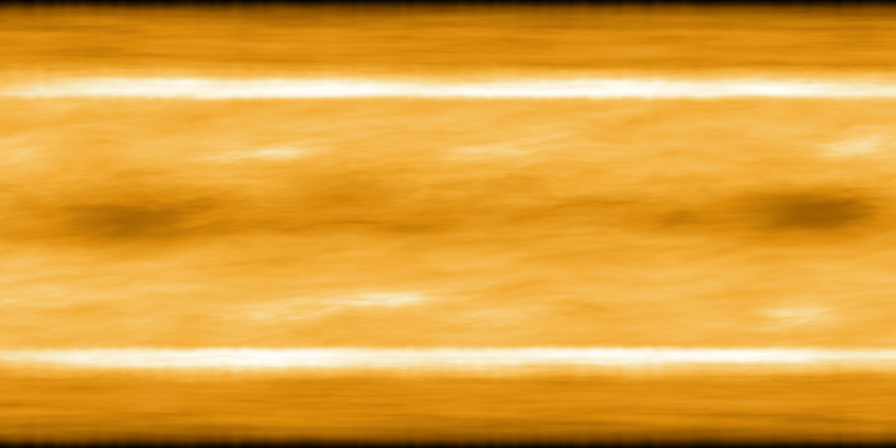
Reproduce this texture procedurally as a WebGL 2 fragment shader.

```glsl
#version 300 es
precision highp float;
// Golden cloud map: dark poles, two white collars and a smoky equatorial belt.
uniform vec2 u_resolution;
out vec4 fragColor;

// Random unit gradient for a lattice cell
vec2 gradient(vec2 cell) {
    vec3 h = fract(cell.xyx * vec3(0.1031, 0.103, 0.0973));
    h += dot(h, h.yzx + 33.33);
    float angle = 6.28318 * fract((h.x + h.y) * h.z);
    return vec2(cos(angle), sin(angle));
}

float gradientNoise(vec2 p) {
    vec2 i = floor(p), f = fract(p);
    vec2 s = f * f * f * (f * (f * 6.0 - 15.0) + 10.0);
    vec2 e = vec2(1.0, 0.0);
    float low = mix(dot(gradient(i), f), dot(gradient(i + e.xy), f - e.xy), s.x);
    float high = mix(dot(gradient(i + e.yx), f - e.yx),
                     dot(gradient(i + e.xx), f - e.xx), s.x);
    return mix(low, high, s.y);
}

float fbm(vec2 p, int octaves) {
    float sum = 0.0, amplitude = 1.0;
    for (int i = 0; i < octaves; i++) {
        sum += amplitude * gradientNoise(p);
        p = mat2(1.98, 0.18, -0.18, 1.98) * p + 17.3;
        amplitude *= 0.55;
    }
    return sum;
}

// Soft ellipse whose long axis rises by slope
float blob(vec2 p, vec2 centre, vec2 radius, float slope) {
    vec2 q = p - centre;
    q.y -= slope * q.x;
    q /= radius;
    return exp(-dot(q, q));
}

// Ridge fading outward, with a firmer inner edge
float collar(float d, float outer, float peak, float inner) {
    return smoothstep(outer, peak, d) * (1.0 - smoothstep(peak, inner, d));
}

// Tone 0 to 7 runs from black through gold to white
vec3 goldRamp(float tone) {
    const vec3 ramp[8] = vec3[8](
        vec3(0.03, 0.015, 0.0), vec3(0.24, 0.13, 0.0),
        vec3(0.58, 0.34, 0.0), vec3(0.85, 0.54, 0.04),
        vec3(0.95, 0.68, 0.22), vec3(0.97, 0.78, 0.43),
        vec3(0.97, 0.91, 0.75), vec3(1.0, 0.99, 0.96));
    float t = clamp(tone, 0.0, 6.999);
    int i = int(t);
    return mix(ramp[i], ramp[i + 1], t - float(i));
}

// Smoky patches in the belt
float smoke(vec2 p) {
    return 1.05 * blob(p, vec2(0.12, 0.485), vec2(0.085, 0.065), 0.1)
         + 0.45 * blob(p, vec2(0.21, 0.515), vec2(0.08, 0.035), 0.2)
         + 0.75 * blob(p, vec2(0.375, 0.575), vec2(0.06, 0.045), 0.0)
         + 0.50 * blob(p, vec2(0.48, 0.495), vec2(0.06, 0.04), 0.15)
         + 0.45 * blob(p, vec2(0.61, 0.43), vec2(0.045, 0.03), 0.0)
         + 0.30 * blob(p, vec2(0.77, 0.51), vec2(0.08, 0.045), 0.1)
         + 1.25 * blob(p, vec2(0.90, 0.535), vec2(0.07, 0.068), -0.08);
}

// Pale slanted wisps on both sides of the belt
float wisps(vec2 p) {
    return 1.55 * blob(p, vec2(0.42, 0.325), vec2(0.075, 0.024), 0.2)
         + 0.80 * blob(p, vec2(0.30, 0.305), vec2(0.10, 0.022), 0.15)
         + 0.80 * blob(p, vec2(0.55, 0.30), vec2(0.06, 0.02), 0.1)
         + 1.10 * blob(p, vec2(0.89, 0.30), vec2(0.055, 0.026), 0.1)
         + 0.85 * blob(p, vec2(0.30, 0.665), vec2(0.09, 0.03), 0.2)
         + 0.95 * blob(p, vec2(0.58, 0.67), vec2(0.085, 0.028), 0.2)
         + 1.05 * blob(p, vec2(0.99, 0.68), vec2(0.05, 0.045), 0.15)
         + 0.80 * blob(p, vec2(0.01, 0.66), vec2(0.06, 0.035), 0.15)
         + 0.60 * blob(p, vec2(0.04, 0.36), vec2(0.10, 0.08), 0.0);
}

void main() {
    vec2 uv = gl_FragCoord.xy / u_resolution;
    // Wind-stretched noise at three scales
    float drift = fbm(uv * vec2(6.0, 9.0) + 3.0, 3);
    float streak = fbm(vec2(uv.x * 8.0, (uv.y - 0.14 * uv.x) * 26.0 + drift * 0.5), 4);
    float grain = fbm(uv * vec2(50.0, 100.0), 3);
    vec2 p = uv + vec2(0.018, 0.008) * drift + vec2(0.006, 0.004) * grain;

    // Gold interior, darker equatorial belt, smoke and wisps
    float beltY = 0.515 + 0.01 * sin(uv.x * 13.0);
    float belt = exp(-pow((p.y - beltY) / 0.078, 2.0));
    float clouds = 4.32 - 1.0 * belt - smoke(p) * (1.0 + 0.3 * streak + 0.15 * grain)
                 + wisps(p) * (0.9 + 0.6 * streak)
                 + 0.6 * streak + 0.35 * drift + 0.14 * grain;

    // Pole caps darken toward the upper and lower borders
    float d = min(uv.y, 1.0 - uv.y) + 0.003 * gradientNoise(vec2(uv.x * 90.0, 2.5));
    float lines = fbm(vec2(uv.x * 5.0, uv.y * 45.0), 4);
    float cap = (3.15 + 0.45 * lines + 0.3 * drift + 0.1 * grain)
              * (1.0 - exp(-max(d, 0.0) / 0.026));

    // White collars divide caps from clouds, dimming at the sides
    float shift = uv.y < 0.5 ? 0.004 : 0.0;
    float rim = d - shift + 0.004 * drift + 0.002 * grain;
    float tone = mix(cap, clouds, smoothstep(0.14, 0.222, rim));
    float sides = smoothstep(-0.04, 0.2, uv.x) * (1.0 - 0.5 * smoothstep(0.84, 1.0, uv.x));
    tone += collar(rim, 0.136, 0.203, 0.23) * (1.2 + 1.45 * sides + 0.5 * lines);
    fragColor = vec4(goldRamp(tone), 1.0);
}
```
